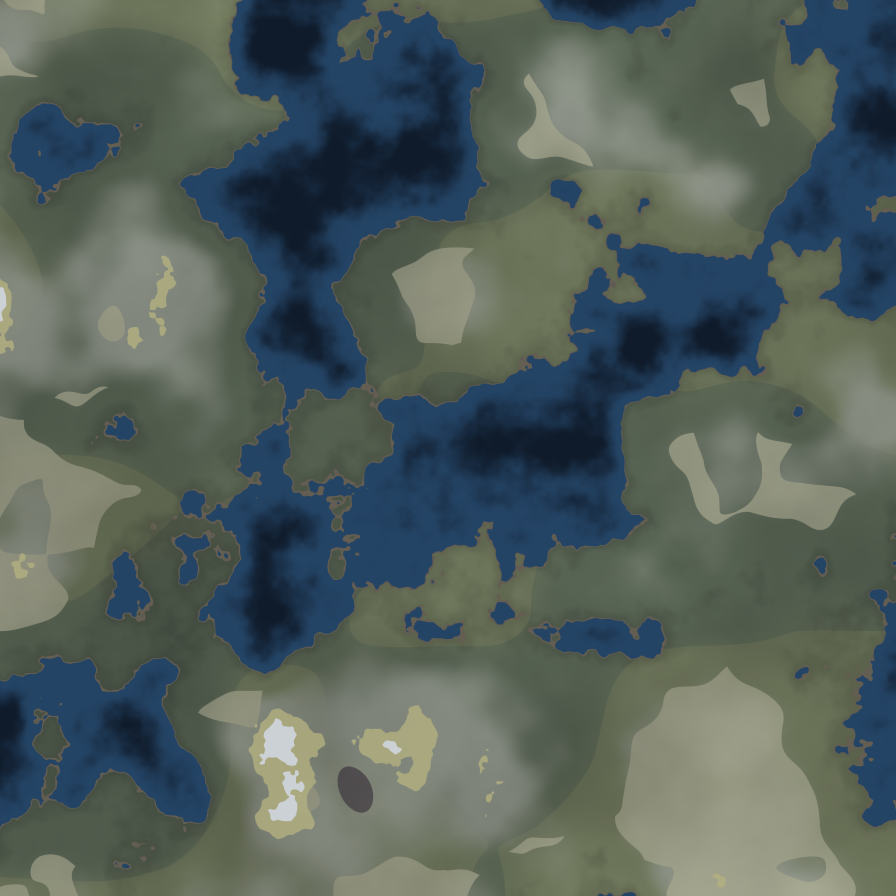
Reproduce this texture procedurally as a Shadertoy shader.

```glsl
// Aerial terrain map: dark blue lakes, mossy lowland, grey uplands and sandy patches.

const vec3 SHALLOW = vec3(0.140, 0.265, 0.395);
const vec3 DEEP    = vec3(0.060, 0.105, 0.165);
const vec3 SHORE   = vec3(0.390, 0.365, 0.320);
const vec3 MOSS    = vec3(0.325, 0.370, 0.310);
const vec3 OLIVE   = vec3(0.420, 0.450, 0.345);
const vec3 STONE   = vec3(0.540, 0.560, 0.520);
const vec3 SAND    = vec3(0.610, 0.615, 0.525);
const vec3 PLUM    = vec3(0.300, 0.280, 0.300);
const vec3 STRAW   = vec3(0.700, 0.690, 0.500);
const vec3 SNOW    = vec3(0.800, 0.820, 0.840);

const float SEA_LEVEL = 0.38;
const float SHORE_RISE = 0.006;

float permute(float x) {
    return mod((34.0 * x + 1.0) * x, 289.0);
}

// Pseudo-random value of a lattice cell, 0 to 1
float cellHash(vec2 cell) {
    cell = mod(cell, 289.0);
    return permute(permute(cell.x) + cell.y) / 289.0;
}

float valueNoise(vec2 p) {
    vec2 i = floor(p), f = fract(p);
    vec2 w = f * f * (3.0 - 2.0 * f);
    float low  = mix(cellHash(i), cellHash(i + vec2(1, 0)), w.x);
    float high = mix(cellHash(i + vec2(0, 1)), cellHash(i + vec2(1, 1)), w.x);
    return mix(low, high, w.y);
}

// Layered value noise, normalised to 0..1
float fbm(vec2 p, int octaves) {
    float sum = 0.0, total = 0.0, amplitude = 0.5;
    for (int k = 0; k < octaves; k++) {
        sum += amplitude * valueNoise(p);
        total += amplitude;
        amplitude *= 0.5;
        p = 2.0 * p + vec2(37.3, 17.7);
    }
    return sum / total;
}

// Smoothed step about one pixel wide
float edge(float level, float value) {
    float w = max(fwidth(value), 1e-4);
    return smoothstep(level - 0.6 * w, level + 0.6 * w, value);
}

// Cellular distance to sparse, tilted oval spots
float spotDistance(vec2 p, float density) {
    vec2 home = floor(p);
    float nearest = 1.0;
    for (int y = -1; y <= 1; y++)
    for (int x = -1; x <= 1; x++) {
        vec2 cell = home + vec2(x, y);
        vec2 centre = vec2(cellHash(cell + 71.0), cellHash(cell + 133.0));
        vec2 d = p - cell - centre;
        float tilt = 6.2832 * cellHash(cell + 29.0);
        d = mat2(cos(tilt), sin(tilt), -sin(tilt), cos(tilt)) * d;
        if (cellHash(cell + 201.0) < density)
            nearest = min(nearest, length(d * vec2(0.8, 1.25)));
    }
    return nearest;
}

vec3 waterColor(float depth) {
    return mix(SHALLOW, DEEP, smoothstep(0.03, 0.17, depth));
}

vec3 landColor(vec2 p, float elevation) {
    float relief = fbm(p, 3);
    float clouds = fbm(p * 0.9 + vec2(83.4, 41.2), 5);
    float moisture = fbm(p * 0.7 + vec2(140.6, 95.3), 2);
    float patches = fbm(p * 1.1 + vec2(47.1, 160.8), 3);

    // Mossy lowland with faintly outlined olive fields
    float field = 0.5 * smoothstep(0.38, 0.58, moisture) + 0.45 * edge(0.49, moisture);
    vec3 color = mix(MOSS, OLIVE, field);

    // Hazy grey uplands
    float upland = smoothstep(0.47, 0.70, relief + 0.25 * (clouds - 0.5));
    color = mix(color, STONE, 0.9 * upland);

    // Crisp sandy patches on higher ground
    float sandy = edge(0.53, relief) * edge(0.55, patches);
    color = mix(color, SAND, 0.8 * sandy);

    // Small dark spots
    float spot = spotDistance(p * 0.85, 0.14) + 0.08 * (clouds - 0.5);
    color = mix(color, PLUM, 0.85 * (1.0 - edge(0.1, spot)));

    // Soft mottling, darker beside the lakes
    color *= 1.0 + 0.35 * (clouds - 0.5);
    color *= mix(0.88, 1.0, smoothstep(0.0, 0.07, elevation - SEA_LEVEL));

    // Highest summits
    color = mix(color, STRAW, 0.8 * edge(0.745, elevation));
    return mix(color, SNOW, edge(0.79, elevation));
}

void mainImage(out vec4 fragColor, in vec2 fragCoord) {
    vec2 p = 6.0 * fragCoord / iResolution.y + vec2(10.0, 0.0);
    float elevation = fbm(p, 6);

    vec3 land = landColor(p, elevation);
    vec3 color = mix(SHORE, land, edge(SEA_LEVEL + SHORE_RISE, elevation));
    color = mix(waterColor(SEA_LEVEL - elevation), color, edge(SEA_LEVEL, elevation));
    fragColor = vec4(color, 1.0);
}
```
